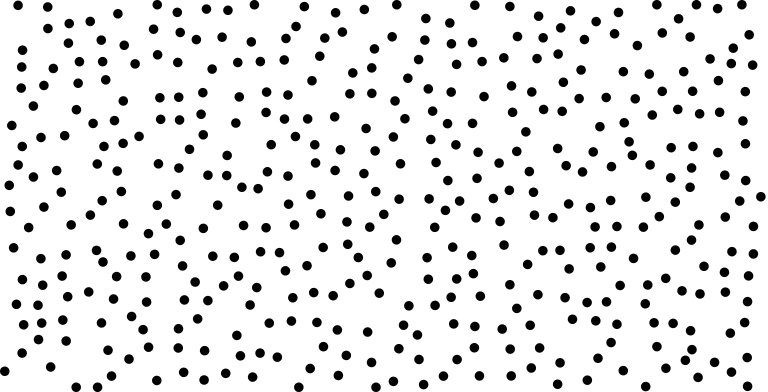
This pattern is drawn by a Shadertoy shader. Its source:

```glsl
// Evenly scattered black dots on white paper.
// Each grid cell owns one jittered dot; dots that crowd each other are pushed
// apart once, and all are kept whole inside the canvas.

#define ROWS 15.0           // grid rows over the canvas height
#define CELL_STRETCH 1.05   // cell width over cell height
#define JITTER 0.92         // random range inside a cell, in cells
#define DOT_RADIUS 0.0121   // in canvas heights
#define SPACING 0.055       // preferred distance between dots
#define MAX_PUSH 0.022      // longest shift away from neighbours
#define INK vec3(0.0)
#define PAPER vec3(1.0)

// Integer hash of a cell to two values in 0..1
vec2 hash2(vec2 cell) {
    uvec2 v = uvec2(ivec2(cell) + 64) * 1664525u + 1013904223u;
    v.x += v.y * 1664525u;
    v.y += v.x * 1664525u;
    v ^= v >> 16u;
    v.x += v.y * 1664525u;
    v.y += v.x * 1664525u;
    v ^= v >> 16u;
    return vec2(v >> 8u) / 16777216.0;
}

bool insideGrid(vec2 cell, vec2 grid) {
    return all(greaterThanEqual(cell, vec2(0.0))) && all(lessThan(cell, grid));
}

// Dot position before spreading
vec2 jitteredDot(vec2 cell, vec2 cellSize) {
    return (cell + 0.5 + JITTER * (hash2(cell) - 0.5)) * cellSize;
}

// Dot position after moving away from its close neighbours
vec2 spreadDot(vec2 cell, vec2 grid, vec2 canvas) {
    vec2 cellSize = canvas / grid;
    vec2 dot0 = jitteredDot(cell, cellSize);
    vec2 push = vec2(0.0);
    for (int y = -1; y <= 1; y++)
    for (int x = -1; x <= 1; x++) {
        vec2 other = cell + vec2(x, y);
        if ((x == 0 && y == 0) || !insideGrid(other, grid)) continue;
        vec2 away = dot0 - jitteredDot(other, cellSize);
        float gap = max(length(away), 1e-4);
        push += 0.5 * max(SPACING - gap, 0.0) * away / gap;
    }
    push *= min(1.0, MAX_PUSH / max(length(push), 1e-4));
    return clamp(dot0 + push, vec2(DOT_RADIUS), canvas - DOT_RADIUS);
}

void mainImage(out vec4 fragColor, in vec2 fragCoord) {
    float pixel = 1.0 / iResolution.y;
    vec2 canvas = iResolution.xy * pixel;
    vec2 p = fragCoord * pixel;
    vec2 grid = vec2(max(1.0, round(ROWS * canvas.x / CELL_STRETCH)), ROWS);
    vec2 home = floor(p / canvas * grid);

    // Distance to the nearest dot centre
    float nearest = 1.0;
    for (int y = -1; y <= 1; y++)
    for (int x = -1; x <= 1; x++) {
        vec2 cell = home + vec2(x, y);
        if (insideGrid(cell, grid))
            nearest = min(nearest, distance(p, spreadDot(cell, grid, canvas)));
    }

    // One-pixel soft edge
    float coverage = clamp((DOT_RADIUS - nearest) / pixel + 0.5, 0.0, 1.0);
    fragColor = vec4(mix(PAPER, INK, coverage), 1.0);
}
```
